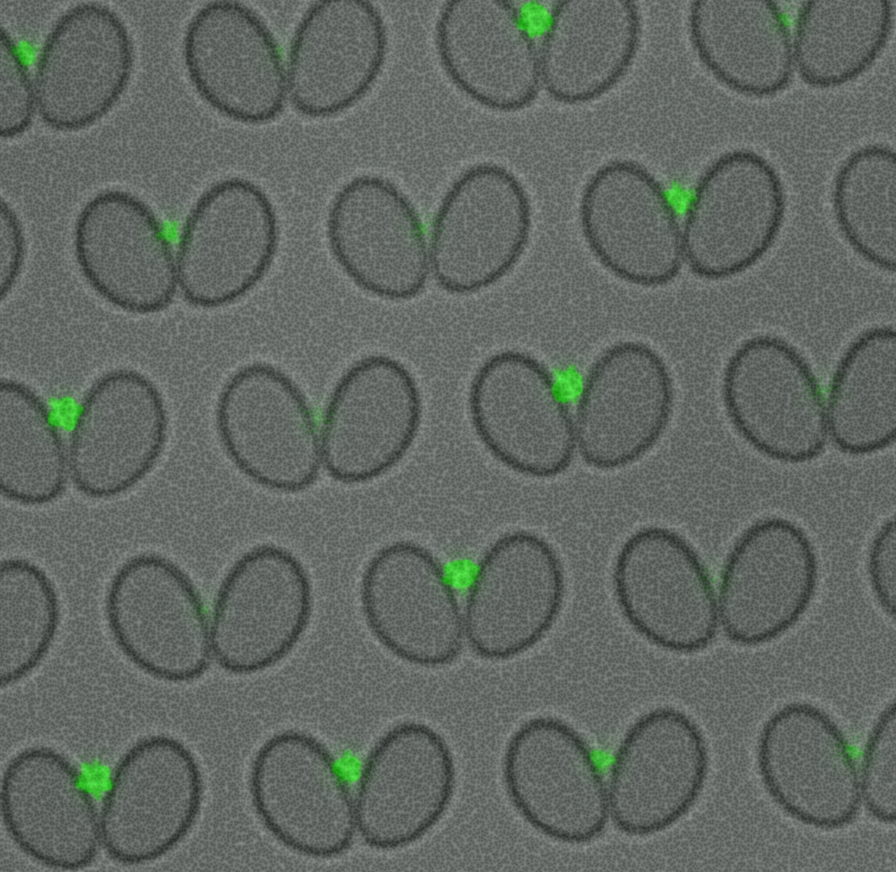
Reproduce this pattern procedurally as a Shadertoy shader.

```glsl
// Grey micrograph of paired oval cells on a slanted lattice, with green glowing spots.
// Each lattice site holds two mirrored, bent ellipses drawn as a dark wall with a pale halo;
// a wave over the site index sets spot strength, and cellular noise gives the film grain.

#define STEP_ACROSS vec2(0.2826, 0.0159)
#define STEP_DOWN vec2(0.1602, -0.1966)
#define ORIGIN vec2(0.1393, 0.0273)
#define CELL_OFFSET vec2(0.0547, 0.0050)
#define CELL_RADII vec2(0.0460, 0.0685)
#define WALL_WIDTH 0.0044
#define WALL_DARK 0.145
#define HALO_LIGHT 0.060
#define GRAIN 0.17
#define GREY vec3(0.405, 0.425, 0.412)
#define GLOW vec3(0.23, 0.80, 0.19)

vec2 hash2(vec2 p) {
    vec2 k = vec2(dot(p, vec2(127.1, 311.7)), dot(p, vec2(269.5, 183.3)));
    return fract(sin(k) * 43758.5);
}

// Distance to the nearest scattered point
float cellular(vec2 p) {
    vec2 base = floor(p), f = fract(p);
    float nearest = 4.0;
    for (int y = -1; y <= 1; y++)
    for (int x = -1; x <= 1; x++) {
        vec2 g = vec2(x, y);
        vec2 r = g + hash2(base + g) - f;
        nearest = min(nearest, dot(r, r));
    }
    return sqrt(nearest);
}

float bump(float x, float width) {
    return exp(-x * x / (2.0 * width * width));
}

// Approximate signed distance to a leaning oval, slightly bent and wider on top
float ovalCell(vec2 p, float lean, float size) {
    float c = cos(lean), s = sin(lean);
    vec2 q = vec2(c * p.x - s * p.y, s * p.x + c * p.y);
    q.x += 1.3 * q.y * q.y - 0.002;
    q.x *= 1.0 - 0.9 * q.y;
    vec2 radii = CELL_RADII * size;
    float k = length(q / radii);
    float slope = length(q / (radii * radii));
    return k * (k - 1.0) / max(slope, 0.001);
}

// Spot strength rises and falls from site to site
float spotStrength(vec2 id) {
    float wave = cos(3.1416 * id.x + 2.2 * id.y + 0.3) - 0.13 * id.x * id.y;
    return smoothstep(-0.4, 0.8, wave);
}

void mainImage(out vec4 fragColor, in vec2 fragCoord) {
    vec2 p = (fragCoord - 0.5 * iResolution.xy) / iResolution.x;
    mat2 lattice = mat2(STEP_ACROSS, STEP_DOWN);
    vec2 site = floor(inverse(lattice) * (p - ORIGIN) + 0.5);

    float fine = cellular(p * 255.0) - 0.45;
    float coarse = cellular(p * 110.0 + 17.0) - 0.45;
    float wobble = 0.012 * (cellular(p * 65.0 + 5.0) - 0.45);

    float wall = 0.0, halo = 0.0, rim = 0.0, inside = 0.0, glow = 0.0;
    for (int y = -1; y <= 1; y++)
    for (int x = -1; x <= 1; x++) {
        vec2 id = site + vec2(x, y);
        vec2 rnd = hash2(id + 31.0);
        vec2 local = p - ORIGIN - lattice * id;

        // Two mirrored cells
        for (float side = -1.0; side < 2.0; side += 2.0) {
            vec2 vary = hash2(id * 2.0 + side + 7.0);
            vec2 q = local - side * CELL_OFFSET;
            q.x *= side;
            float lean = 0.46 - 0.05 * side + 0.06 * (vary.x - 0.5);
            float d = ovalCell(q, lean, 0.98 + 0.04 * vary.y);
            wall = max(wall, bump(d, WALL_WIDTH) * (0.85 + 0.25 * vary.x));
            halo = max(halo, bump(d - 0.0115, 0.0042));
            rim = max(rim, bump(d + 0.0125, 0.0045) * vary.y);
            inside = max(inside, smoothstep(0.003, -0.003, d));
        }

        // Green spot in the notch, with a faint haze and loose specks
        float strength = spotStrength(id);
        vec2 center = vec2(-0.005 + 0.006 * (rnd.x - 0.5), 0.008 + 0.022 * strength);
        float r = length(local - center);
        float radius = 0.003 + 0.015 * strength;
        float spot = smoothstep(0.004, -0.005, r + wobble - radius);
        float haze = bump(r, 0.017) * (0.08 + 0.16 * strength);
        float specks = smoothstep(0.03, -0.25, coarse) * bump(r, 0.013) * 0.4 * rnd.y;
        glow = max(glow, spot * (0.25 + 0.65 * strength) + haze + specks);
    }

    // Grey field, cell walls and grain
    float shade = 0.007 * (sin(7.0 * p.x + 2.0) + sin(6.0 * p.y - 4.0 * p.x));
    shade += HALO_LIGHT * halo + 0.025 * rim - WALL_DARK * wall - 0.018 * inside;
    shade += GRAIN * (fine + 0.35 * coarse);
    vec3 color = GREY + shade;
    color += vec3(0.012, -0.006, 0.008) * sin(40.0 * fine);

    // Fluorescence keeps some of the grain
    vec3 lit = GLOW + 0.6 * shade + vec3(0.1, 0.2, 0.1) * coarse;
    color = mix(color, lit, clamp(glow, 0.0, 0.92));
    fragColor = vec4(clamp(color, 0.0, 1.0), 1.0);
}
```
